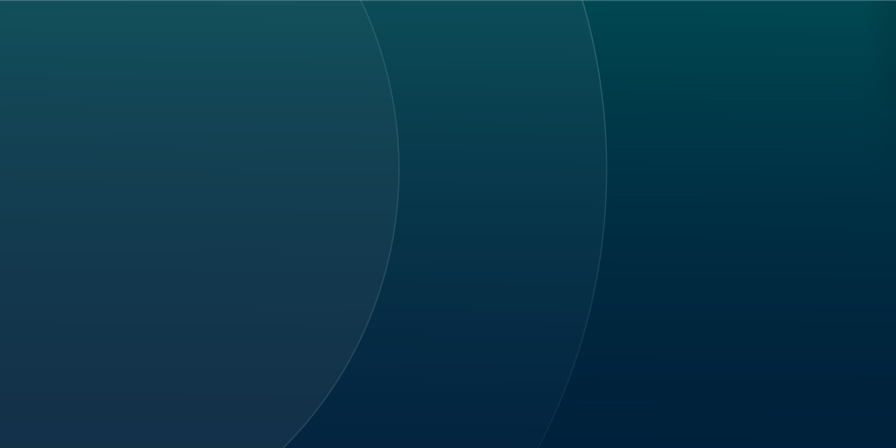
Write a Shadertoy shader that draws this background.

```glsl
// Smooth vertical blend passing through three colours, from bottom to top
vec3 gradient3(vec3 bottom, vec3 middle, vec3 top, float y) {
    vec3 control = 2.0 * middle - 0.5 * (bottom + top);
    float t = clamp(y, 0.0, 1.0);
    return mix(mix(bottom, control, t), mix(control, top, t), t);
}

float circleDistance(vec2 p, vec2 center, float radius) {
    return length(p - center) - radius;
}

// Antialiased coverage of the inside of a shape
float fillMask(float dist, float pixel) {
    return clamp(0.5 - dist / pixel, 0.0, 1.0);
}

// Antialiased coverage of a thin line along an edge
float lineMask(float dist, float width, float pixel) {
    float coverage = min(width / pixel, 1.0);
    return coverage * (1.0 - smoothstep(0.0, max(width, pixel), abs(dist)));
}

// Lays a filled disc with a pale rim over the backdrop
vec3 addDisc(vec3 backdrop, vec3 fill, float dist, float rimStrength, float pixel) {
    const vec3 rimColor = vec3(0.52, 0.70, 0.73);
    vec3 color = mix(backdrop, fill, fillMask(dist, pixel));
    float rim = lineMask(dist + 0.0015, 0.0032, pixel);
    return mix(color, rimColor, rim * rimStrength);
}

void mainImage(out vec4 fragColor, in vec2 fragCoord) {
    float pixel = 1.0 / iResolution.y;
    vec2 p = fragCoord * pixel;
    float aspect = iResolution.x * pixel;

    // Both discs share a center near the left edge
    vec2 center = vec2(0.013, 0.622);
    float outerDist = circleDistance(p, center, 1.3425);
    float innerDist = circleDistance(p, center, 0.879);

    // Slightly tilted gradients
    float level = p.y + 0.012 * (p.x - 1.0);
    vec3 base = gradient3(vec3(0.0, 0.130, 0.230), vec3(0.0, 0.178, 0.260),
                          vec3(0.0, 0.282, 0.318), level);
    vec3 outerFill = gradient3(vec3(0.014, 0.142, 0.248), vec3(0.028, 0.206, 0.287),
                               vec3(0.045, 0.300, 0.343), level);
    vec3 innerFill = gradient3(vec3(0.075, 0.192, 0.288), vec3(0.075, 0.234, 0.311),
                               vec3(0.070, 0.315, 0.360), level);

    // Faint shade in the upper right corner
    float cornerShade = smoothstep(aspect - 0.08, aspect, p.x) * smoothstep(0.5, 1.0, p.y);
    vec3 color = base * (1.0 - 0.10 * cornerShade);

    // Discs with rims that fade downward
    color = addDisc(color, outerFill, outerDist, mix(0.05, 0.24, p.y), pixel);
    color = addDisc(color, innerFill, innerDist, mix(0.15, 0.16, p.y), pixel);

    // Pale hairline along the top edge
    float topLine = lineMask(1.0 - p.y, 0.004, pixel);
    color = mix(color, vec3(0.46, 0.60, 0.64), 0.52 * topLine);

    fragColor = vec4(color, 1.0);
}
```
